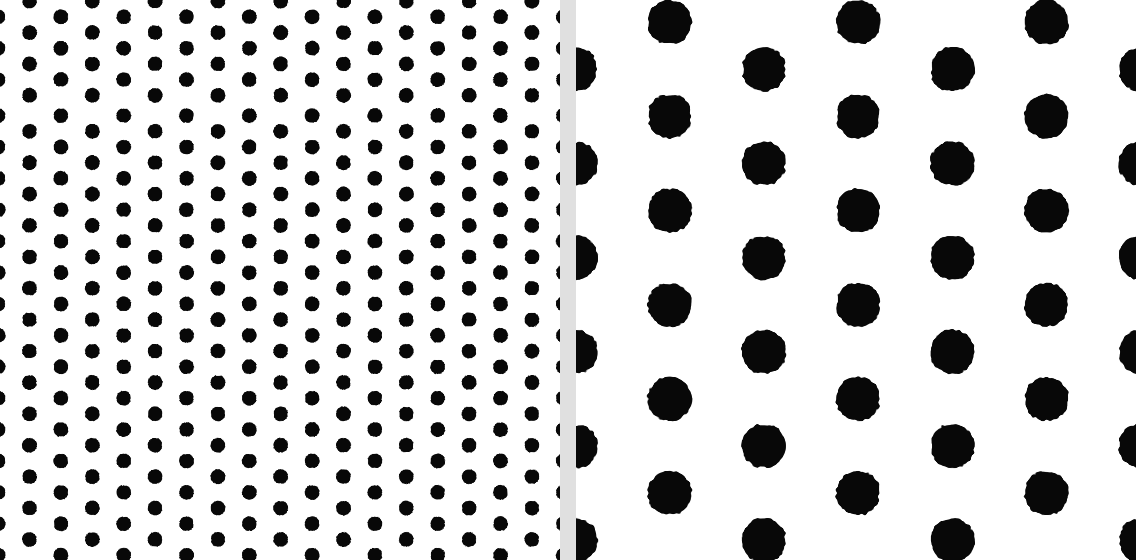
Left: the whole. Right: its middle third, enlarged.
Reproduce this pattern procedurally as a WebGL 2 fragment shader.

```glsl
#version 300 es
precision highp float;

uniform vec2 u_resolution;
out vec4 fragColor;

const vec3 PAPER = vec3(1.0);
const vec3 INK = vec3(0.03);
const float PITCH = 0.05607;             // column and row spacing
const vec2 FIRST_DOT = vec2(0.0527, 0.0367);
const float RADIUS = 0.0132;
const float SEAM_Y = 0.797;              // rows above this are shifted up
const float SEAM_SHIFT = 0.0081;
const float FRAY = 0.0013;               // depth of the rough rim
const float FRAY_SCALE = 480.0;

float hash(vec2 p) {
    vec3 q = fract(vec3(p.xyx) * 0.1031);
    q += dot(q, q.yzx + 33.33);
    return fract((q.x + q.y) * q.z);
}

float valueNoise(vec2 p) {
    vec2 cell = floor(p);
    vec2 t = fract(p);
    t = t * t * (3.0 - 2.0 * t);
    float low = mix(hash(cell), hash(cell + vec2(1.0, 0.0)), t.x);
    float high = mix(hash(cell + vec2(0.0, 1.0)), hash(cell + vec2(1.0)), t.x);
    return mix(low, high, t.y);
}

// Distance to a disc with randomly flattened sides and a frayed rim
float roughDot(vec2 p, vec2 id, float radius) {
    vec2 side = step(0.0, p);
    float flatX = mix(0.92, 1.04, hash(id + vec2(17.0 + side.x, 53.0)));
    float flatY = mix(0.92, 1.04, hash(id + vec2(71.0, 29.0 + side.y)));
    vec2 box = abs(p) - radius * vec2(flatX, flatY);
    float disc = length(p) - radius;
    float fray = valueNoise(p * FRAY_SCALE + id * 37.0 + 200.0) - 0.5;
    return max(disc, max(box.x, box.y)) + FRAY * fray;
}

// Staggered columns of dots with one break in the row spacing
float dotField(vec2 p) {
    float column = round((p.x - FIRST_DOT.x) / PITCH);
    p.y -= 0.5 * PITCH * mod(column, 2.0);
    float above = step(SEAM_Y, p.y);
    p.y -= SEAM_SHIFT * above;
    float row = round((p.y - FIRST_DOT.y) / PITCH);
    vec2 id = vec2(column, row);
    return roughDot(p - FIRST_DOT - id * PITCH, id + 5.0, RADIUS);
}

void main() {
    float canvas = min(u_resolution.x, u_resolution.y);
    vec2 p = gl_FragCoord.xy / canvas;
    float soft = 0.6 / canvas;
    float ink = 1.0 - smoothstep(-soft, soft, dotField(p));
    fragColor = vec4(mix(PAPER, INK, ink), 1.0);
}
```
